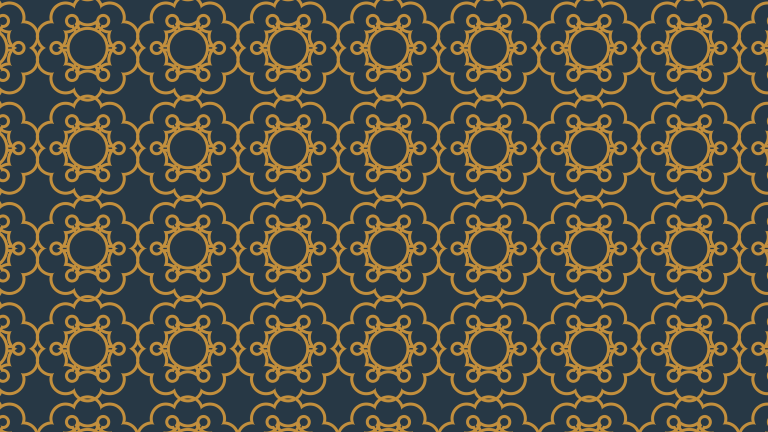
A Shadertoy shader for this pattern:

```glsl
// Square lattice of gold line medallions on slate blue: a ten-lobed scalloped
// border around a hub with six keyhole arms. Each outline is the zero contour
// of a union of distance fields, and neighbouring borders overlap slightly.

#define PERIOD 0.2321                // repeat size, in canvas heights
#define SHIFT vec2(0.044, -0.324)    // medallion offset from canvas centre, in repeats
#define LINE_HALF 0.0150             // half the line width, in repeats
#define LOBES 10.0
#define LOBE vec2(0.375, 0.145)      // lobe distance from centre, radius
#define ARMS 6.0
#define HUB_RADIUS 0.195
#define KNOB vec2(0.311, 0.055)      // knob distance from centre, radius
#define STEM_HALF 0.0215
#define SLATE vec3(0.153, 0.220, 0.271)
#define GOLD vec3(0.760, 0.560, 0.240)

const float TAU = 6.2831853;

// Folds the plane into one of n equal sectors, centred on the x axis.
vec2 foldSector(vec2 p, float n, float turn) {
    float sector = TAU / n;
    float angle = atan(p.y, p.x) + turn * sector;
    angle = mod(angle + 0.5 * sector, sector) - 0.5 * sector;
    return length(p) * vec2(cos(angle), sin(angle));
}

// Scalloped border, with cusps pointing left and right.
float scallopLine(vec2 p) {
    vec2 q = foldSector(p, LOBES, 0.5);
    return abs(length(q - vec2(LOBE.x, 0.0)) - LOBE.y);
}

// Outline of the hub joined to its stems and round knobs.
float hubLine(vec2 p) {
    vec2 q = foldSector(p, ARMS, 0.0);
    float hub = length(q) - HUB_RADIUS;
    float knob = length(q - vec2(KNOB.x, 0.0)) - KNOB.y;
    float along = abs(q.x - 0.5 * (HUB_RADIUS + KNOB.x)) - 0.5 * (KNOB.x - HUB_RADIUS);
    float stem = max(abs(q.y) - STEM_HALF, along);
    return abs(min(min(hub, knob), stem));
}

void mainImage(out vec4 fragColor, in vec2 fragCoord) {
    vec2 uv = (fragCoord - 0.5 * iResolution.xy) / (iResolution.y * PERIOD);
    vec2 cell = fract(uv - SHIFT + 0.5) - 0.5;

    // Nearest line, including borders that reach in from adjacent cells.
    float dist = hubLine(cell);
    for (int j = -1; j <= 1; j++) {
        for (int i = -1; i <= 1; i++) {
            dist = min(dist, scallopLine(cell - vec2(i, j)));
        }
    }

    // Edge smoothing about one pixel wide.
    float pixel = 1.0 / (iResolution.y * PERIOD);
    float ink = 1.0 - smoothstep(-0.65 * pixel, 0.65 * pixel, dist - LINE_HALF);
    fragColor = vec4(mix(SLATE, GOLD, ink), 1.0);
}
```
